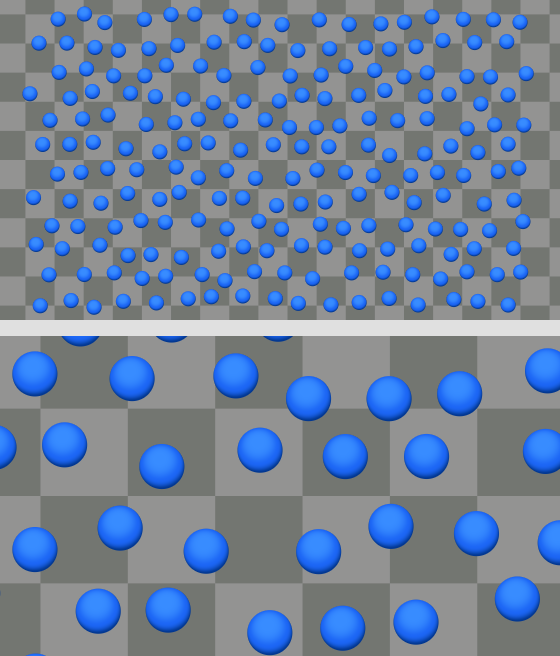
Top: the whole. Bottom: its middle third, enlarged.
This pattern is drawn by a Shadertoy shader. Its source:

```glsl
const float PI = 3.14159265;

// Sizes in canvas heights
const float TILE = 0.091;            // checker tile side
const vec2  TILE_SHIFT = vec2(0.258, 0.0);
const float SPACING = 0.092;         // distance between ball sites
const float ROW_STEP = 0.866;        // row height in site spacings
const vec2  SITES = vec2(17.0, 12.0);
const float RADIUS = 0.0235;

// Scatter in site spacings
const float JITTER = 0.30;
const float MIN_GAP = 0.80;

const vec3 TILE_LIGHT = vec3(0.575, 0.575, 0.572);
const vec3 TILE_DARK  = vec3(0.452, 0.462, 0.445);
const vec3 BALL_LIT   = vec3(0.22, 0.55, 1.00);
const vec3 BALL_MID   = vec3(0.11, 0.40, 0.96);
const vec3 BALL_SHADE = vec3(0.01, 0.22, 0.57);
const vec3 LIGHT_DIR  = vec3(-0.10, 0.35, 0.93);

vec2 hash2(vec2 p) {
    vec2 k = vec2(dot(p, vec2(127.1, 311.7)), dot(p, vec2(269.5, 183.3)));
    return fract(sin(k) * 43758.5453);
}

// Staggered lattice, in site spacings
vec2 site(vec2 id) {
    vec2 fromCentre = id - 0.5 * (SITES - 1.0);
    fromCentre.x += 0.5 * mod(id.y, 2.0) - 0.25;
    return fromCentre * vec2(1.0, ROW_STEP);
}

vec2 jitteredSite(vec2 id) {
    vec2 h = hash2(id + 7.0);
    float angle = 2.0 * PI * h.x;
    return site(id) + JITTER * sqrt(h.y) * vec2(cos(angle), sin(angle));
}

// Push a jittered site away from neighbours that are too close
vec2 ballCentre(vec2 id) {
    vec2 here = jitteredSite(id);
    vec2 push = vec2(0.0);
    for (int j = -1; j <= 1; j++)
    for (int i = -1; i <= 1; i++) {
        if (i == 0 && j == 0) continue;
        vec2 away = here - jitteredSite(id + vec2(i, j));
        float gap = max(length(away), 0.001);
        push += 0.5 * max(MIN_GAP - gap, 0.0) * away / gap;
    }
    return here + push;
}

vec3 checker(vec2 p, float pixel) {
    vec2 wave = sin(PI * (p / TILE - TILE_SHIFT));
    vec2 side = clamp(wave * 2.0 * TILE / (PI * pixel), -1.0, 1.0);
    return mix(TILE_LIGHT, TILE_DARK, 0.5 + 0.5 * side.x * side.y);
}

vec3 shadeBall(vec2 offset) {
    vec2 n = offset / RADIUS;
    vec3 normal = normalize(vec3(n, sqrt(max(1.0 - dot(n, n), 0.0))));
    float lit = dot(normal, normalize(LIGHT_DIR));
    vec3 color = mix(BALL_SHADE, BALL_MID, smoothstep(-0.1, 0.55, lit));
    return mix(color, BALL_LIT, smoothstep(0.5, 1.0, lit));
}

void mainImage(out vec4 fragColor, in vec2 fragCoord) {
    float pixel = 1.0 / iResolution.y;
    vec2 p = (fragCoord - 0.5 * iResolution.xy) * pixel;
    vec3 color = checker(p, pixel);

    // Visit the sites around this point
    vec2 q = p / SPACING;
    float row = floor(q.y / ROW_STEP + 0.5 * SITES.y);
    for (int j = -1; j <= 1; j++)
    for (int i = -1; i <= 1; i++) {
        vec2 id = vec2(0.0, row + float(j));
        id.x = floor(q.x - site(id).x + 0.5) + float(i);
        bool outside = any(lessThan(id, vec2(0.0))) || any(greaterThanEqual(id, SITES));
        if (outside || distance(q, site(id)) > 1.0) continue;

        vec2 offset = p - SPACING * ballCentre(id);
        float cover = clamp(0.5 + (RADIUS - length(offset)) / pixel, 0.0, 1.0);
        color = mix(color, shadeBall(offset), cover);
    }
    fragColor = vec4(color, 1.0);
}
```
